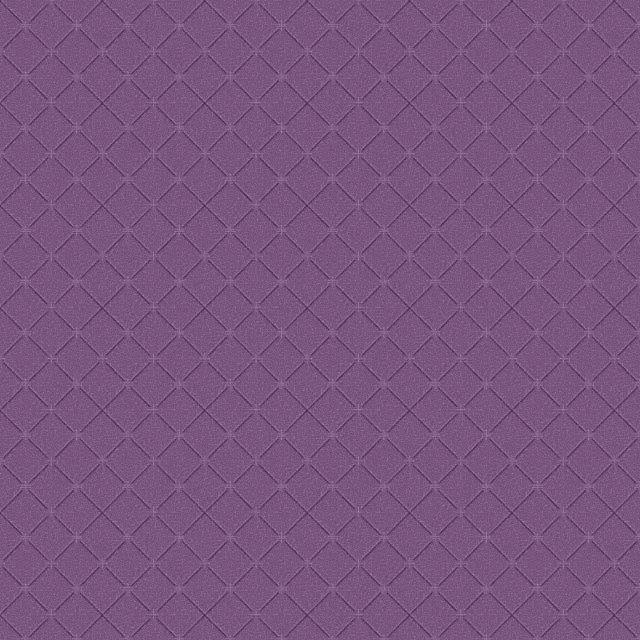
Write a three.js fragment shader that draws this pattern.

```glsl
// Quilted plum cloth: a diagonal lattice of embossed seams with small stitched
// plus marks on the crossings. Seams are signed distances to repeated lines,
// and the grain is cellular noise that wraps with the four-unit tile.
varying vec2 vUv;

const float UNITS = 25.0;        // half-diamonds across the canvas
const float TILE = 4.0;          // units per tile; its corners have no plus
const float GRAIN_CELLS = 64.0;  // grain cells per tile
const float SOFT = 0.024;        // edge softness in units

const vec3 CLOTH = vec3(0.478, 0.339, 0.491);
const vec3 SHADOW = vec3(0.325, 0.190, 0.345);
const vec3 HIGHLIGHT = vec3(0.590, 0.460, 0.610);

vec2 hash2(vec2 cell) {
  vec2 h = vec2(dot(cell, vec2(127.1, 311.7)), dot(cell, vec2(269.5, 183.3)));
  return fract(sin(h) * 43758.5);
}

// Distance to the nearest scattered point, repeating every period cells.
float cellular(vec2 p, float period) {
  vec2 cell = floor(p);
  float nearest = 2.0;
  for (int y = -1; y <= 1; y++) {
    for (int x = -1; x <= 1; x++) {
      vec2 c = cell + vec2(float(x), float(y));
      nearest = min(nearest, length(c + hash2(mod(c, period)) - p));
    }
  }
  return nearest;
}

// Soft stripe around zero distance.
float stripe(float dist, float halfWidth) {
  return 1.0 - smoothstep(halfWidth - SOFT, halfWidth + SOFT, abs(dist));
}

// Signed distance to diagonals repeating every two units along k.
float seamDistance(float k) {
  return (mod(k + 1.0, 2.0) - 1.0) * 0.70711;
}

// One straight arm of a plus, centred on zero.
float plusArm(float along, float across, float reach, float halfWidth) {
  return stripe(along, reach) * stripe(across, halfWidth);
}

// Lays a dark edge and a light edge on either side of a seam.
vec3 emboss(vec3 base, float dist, float strength) {
  vec3 shaded = mix(base, SHADOW, 0.85 * strength * stripe(dist - 0.022, 0.030));
  return mix(shaded, HIGHLIGHT, 0.65 * strength * stripe(dist + 0.038, 0.022));
}

void main() {
  // Lattice coordinates, measured from the top left
  vec2 p = vec2(vUv.x, 1.0 - vUv.y) * UNITS;
  vec2 diagonal = vec2(p.x + p.y, p.x - p.y);

  // Nearest crossing, and whether it carries a plus
  vec2 n = floor(diagonal * 0.5 + 0.5);
  vec2 crossing = vec2(n.x + n.y, n.x - n.y);
  vec2 d = p - crossing;
  vec2 corner = step(mod(crossing + 0.5, TILE), vec2(1.0));
  float hasPlus = 1.0 - corner.x * corner.y;

  // Woven grain
  float grain = cellular(p * GRAIN_CELLS / TILE, GRAIN_CELLS) - 0.42;
  vec3 color = CLOTH;

  // Seams, lit from above and interrupted around each plus
  float seam = mix(1.0, smoothstep(0.14, 0.24, length(d)), hasPlus);
  color = emboss(color, seamDistance(diagonal.x), seam);
  color = emboss(color, -seamDistance(diagonal.y), seam);

  // Plus marks: odd rows have a doubled horizontal thread
  float doubled = step(0.5, mod(crossing.y, 2.0));
  float threadDist = abs(d.y) - 0.045 * doubled;
  float level = plusArm(d.x, threadDist, 0.20, 0.018);
  float upright = plusArm(d.y, d.x, 0.20, 0.020);
  float underShade = plusArm(d.x, d.y - 0.085, 0.17, 0.015);
  color = mix(color, SHADOW, 0.35 * hasPlus * underShade);
  color = mix(color, HIGHLIGHT, 0.75 * hasPlus * max(level, upright));

  gl_FragColor = vec4(color + 0.16 * grain, 1.0);
}
```
